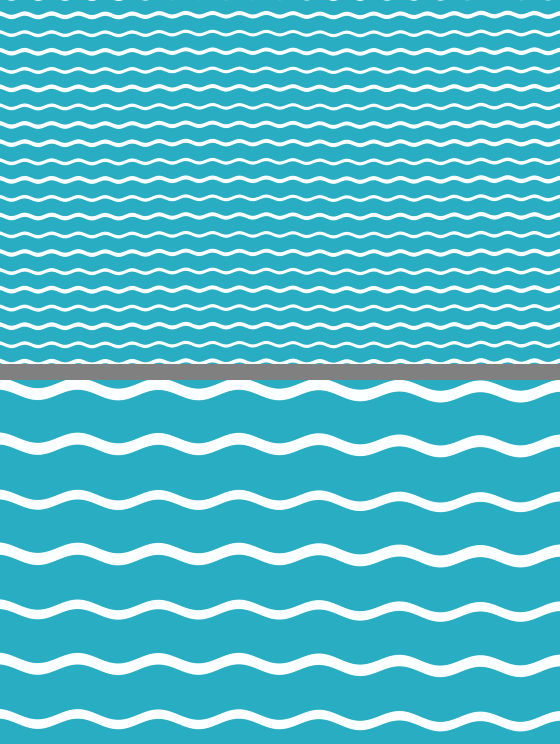
Top: the whole. Bottom: its middle third, enlarged.
A Shadertoy shader for this pattern:

```glsl
// Rows of thin white wavy stripes on a flat teal ground.
// Each row is a sine band measured by its vertical distance; rows swap
// between bold and fine, with slow layered sines for a hand-drawn drift.

const float TAU = 6.2831853;

// Stable random value from 0 to 1 for a row number.
float rowHash(float row) {
    return fract(sin(row * 12.99 + 4.1) * 437.58);
}

// 1.0 for fine rows, 0.0 for bold ones; two bold rows meet at row 7.
float isFine(float row) {
    return mod(row + step(7.0, row), 2.0);
}

// Height of the stripe's middle, in row pitches, positive downward.
float waveCentre(float x, float row) {
    float ripple = -0.095 * cos(TAU * (x * 20.87 - 0.924));
    float drift = -0.022 * cos(TAU * (x - 0.40) * 1.97)
                + 0.008 * sin(TAU * x * 5.3 + 0.6 * rowHash(row));
    float shift = 0.015 * isFine(row) + 0.016 * (rowHash(row) - 0.5);
    return ripple + drift + shift;
}

// Half of the stripe's height, slightly slimmer near mid-canvas.
float halfThickness(float x, float row) {
    float base = mix(0.112, 0.091, isFine(row));
    return base * (1.0 + 0.05 * cos(TAU * x) + 0.05 * (rowHash(row + 31.0) - 0.5));
}

void mainImage(out vec4 fragColor, in vec2 fragCoord) {
    vec3 teal = vec3(0.16, 0.68, 0.76);
    vec3 white = vec3(0.99, 1.0, 1.0);

    // Row coordinate counts down from the first full stripe.
    vec2 uv = fragCoord / iResolution.xy;
    float y = (1.0 - uv.y) * 19.9 - 0.816;
    float row = floor(y + 0.5);

    // Signed distance to the stripe, softened over one pixel.
    float edge = abs(y - row - waveCentre(uv.x, row)) - halfThickness(uv.x, row);
    float pixel = 19.9 / iResolution.y;
    float stripe = 1.0 - smoothstep(-0.65 * pixel, 0.65 * pixel, edge);

    fragColor = vec4(mix(teal, white, stripe), 1.0);
}
```
